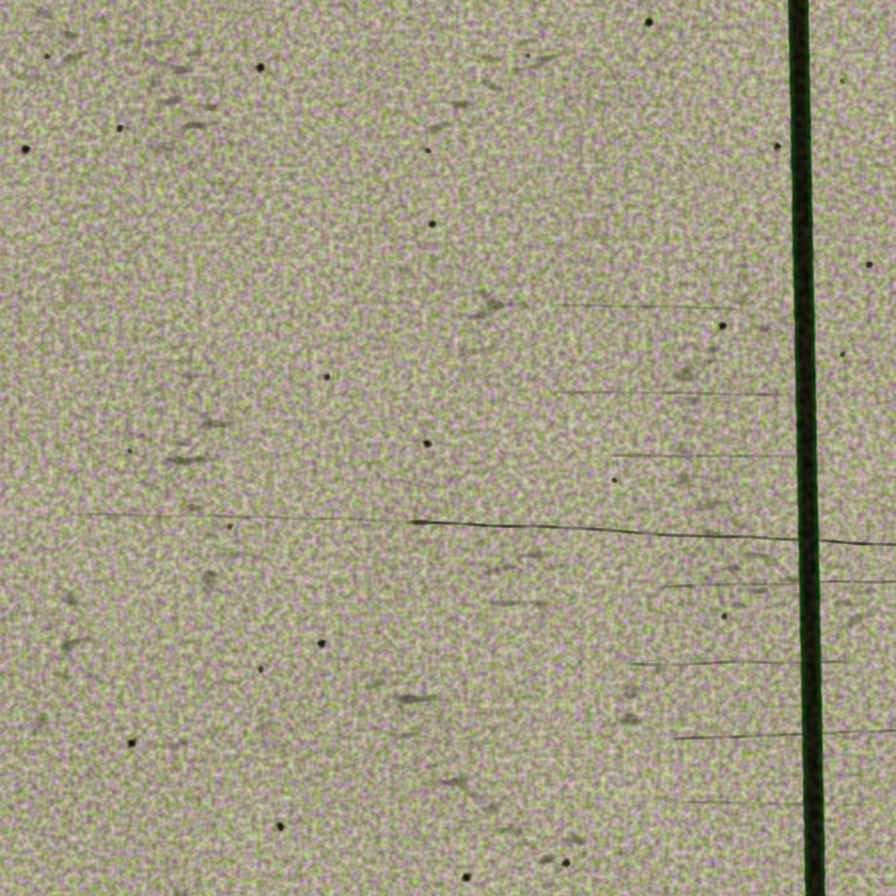
This texture is drawn by a three.js fragment shader. Its source:

```glsl
varying vec2 vUv;

#define PAPER vec3(0.656, 0.632, 0.535)
#define PINK_SHIFT vec3(0.05, -0.10, 0.17)
#define INK_CORE vec3(0.085, 0.085, 0.045)
#define INK_RIM vec3(0.07, 0.21, 0.05)
#define RULE_TOP_X 0.891
#define RULE_BOTTOM_X 0.910
#define RULE_HALF_WIDTH 0.0112
#define GRAIN_SCALE 115.0
#define GRAIN_CONTRAST 0.17
#define SPECK_CELLS 9.0
#define SPECK_CHANCE 0.32
#define SCRATCH_COUNT 8

vec2 hash2(vec2 p) {
  vec3 q = fract(p.xyx * vec3(0.1031, 0.1030, 0.0973));
  q += dot(q, q.yzx + 33.33);
  return fract((q.xx + q.yz) * q.zy);
}

vec2 gradientAt(vec2 cell) {
  float angle = 6.2832 * hash2(cell).x;
  return vec2(cos(angle), sin(angle));
}

float gradientNoise(vec2 p) {
  vec2 i = floor(p);
  vec2 f = p - i;
  vec2 u = f * f * f * (f * (f * 6.0 - 15.0) + 10.0);
  vec2 e = vec2(1.0, 0.0);
  float low = mix(dot(gradientAt(i), f),
                  dot(gradientAt(i + e.xy), f - e.xy), u.x);
  float high = mix(dot(gradientAt(i + e.yx), f - e.yx),
                   dot(gradientAt(i + e.xx), f - e.xx), u.x);
  return mix(low, high, u.y);
}

// Fine light and dark grain with broader pink and green tints
vec3 paperColor(vec2 p) {
  float grain = gradientNoise(p * GRAIN_SCALE + 17.0)
              + 0.85 * gradientNoise(p.yx * GRAIN_SCALE * 1.7 + 61.0);
  float tint = gradientNoise(p * GRAIN_SCALE * 0.8 + 143.0)
             + 0.6 * gradientNoise(p * GRAIN_SCALE * 1.4 + 211.0);
  float warmth = gradientNoise(p * GRAIN_SCALE + 307.0);
  float cloud = gradientNoise(p * 4.0 + 5.0) + 0.7 * gradientNoise(p * 13.0 + 29.0);
  return PAPER + GRAIN_CONTRAST * grain + PINK_SHIFT * tint
       + vec3(0.05, 0.0, -0.05) * warmth + 0.025 * cloud;
}

// Sparse faint fibres, stretched sideways
float smudges(vec2 p) {
  float patches = smoothstep(0.05, 0.5, gradientNoise(p * 7.0 + 83.0));
  float fibres = smoothstep(0.1, 0.5, gradientNoise(p * vec2(32.0, 75.0) + 41.0));
  return 0.45 * patches * fibres;
}

// One soft dot in some of the grid cells
float specks(vec2 p) {
  vec2 cell = floor(p * SPECK_CELLS);
  vec2 trait = hash2(cell + 71.0);
  vec2 center = (cell + 0.15 + 0.7 * hash2(cell + 19.0)) / SPECK_CELLS;
  float radius = mix(0.0045, 0.0075, trait.y * trait.y);
  vec2 offset = p - center;
  offset += 0.0015 * gradientNoise(p * 160.0);
  float dotMask = 1.0 - smoothstep(0.2 * radius, radius, length(offset));
  return dotMask * step(trait.x, SPECK_CHANCE) * mix(0.55, 1.0, trait.y);
}

// Thin, slightly wavering stroke running right from its start
float scratch(vec2 p, vec2 start, float span, float slope) {
  float along = p.x - start.x;
  float waver = 0.003 * gradientNoise(vec2(p.x * 14.0, start.y * 97.0));
  float across = abs(p.y - start.y - slope * along - waver);
  float ends = smoothstep(0.0, 0.01, along) * (1.0 - smoothstep(0.8 * span, span, along));
  float breaks = 0.65 + 0.8 * gradientNoise(vec2(p.x * 38.0, start.y * 53.0));
  return ends * breaks * (1.0 - smoothstep(0.0005, 0.0028, across));
}

float scratches(vec2 p) {
  // Strongest stroke, with a dark head where it begins
  vec2 head = vec2(0.455, 0.418);
  float mask = 0.75 * scratch(p, head, 0.7, -0.047);
  float blot = length((p - head - vec2(0.014, -0.001)) * vec2(0.22, 1.0));
  mask = max(mask, 0.75 * (1.0 - smoothstep(0.0008, 0.0045, blot)));

  // Fainter strokes, mostly in the lower right
  for (int i = 0; i < SCRATCH_COUNT; i++) {
    float row = float(i);
    vec2 place = hash2(vec2(row, 9.0));
    vec2 shape = hash2(vec2(row, 37.0));
    float left = i == 4 ? 0.07 : mix(0.60, 0.78, place.x);
    vec2 start = vec2(left, 0.09 + 0.078 * row + 0.03 * place.y);
    float strength = mix(0.28, 0.5, shape.y);
    mask = max(mask, strength * scratch(p, start, mix(0.18, 0.42, shape.x),
                                        mix(-0.03, 0.04, shape.y)));
  }
  return mask;
}

// Heavy upright rule with green rims and a blackish core
vec3 drawRule(vec3 color, vec2 p) {
  float center = mix(RULE_BOTTOM_X, RULE_TOP_X, p.y);
  float rough = 0.0012 * gradientNoise(p * vec2(20.0, 70.0));
  float distance = abs(p.x - center) + rough;
  float rim = smoothstep(0.35, 0.85, distance / RULE_HALF_WIDTH);
  vec3 ink = mix(INK_CORE, INK_RIM, rim);
  ink += vec3(0.10, 0.06, 0.04) * gradientNoise(p * GRAIN_SCALE + 401.0);
  float cover = 1.0 - smoothstep(RULE_HALF_WIDTH - 0.002, RULE_HALF_WIDTH + 0.002, distance);
  return mix(color, ink, cover);
}

void main() {
  vec3 color = paperColor(vUv);
  float marks = max(max(smudges(vUv), scratches(vUv)), specks(vUv));
  color = mix(color, INK_CORE, clamp(marks, 0.0, 1.0));
  color = drawRule(color, vUv);
  gl_FragColor = vec4(clamp(color, 0.0, 1.0), 1.0);
}
```
